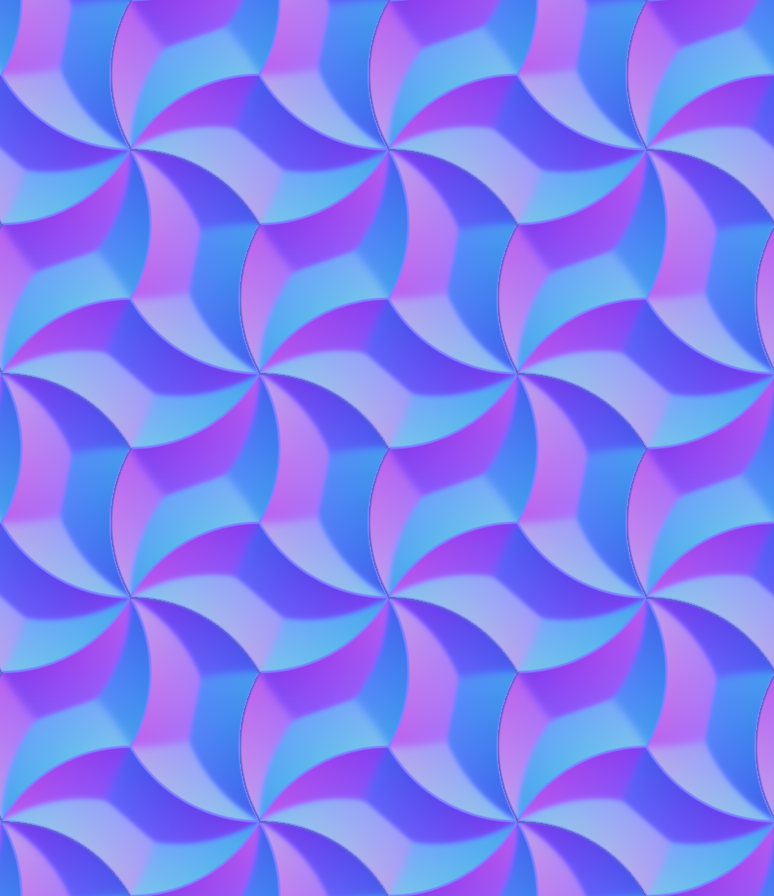
This texture map is drawn by a WebGL 1 fragment shader. Its source:

```glsl
precision highp float;
// Tangent-space normal map of a pinwheel tiling: curved rhombs with beveled faces, six around each hub.

uniform vec2 u_resolution;

const float ROOT3 = 1.7320508;

mat2 rotation(float angle) {
  float c = cos(angle), s = sin(angle);
  return mat2(c, s, -s, c);
}

// Offset from the nearest point of a triangular lattice with spacing ROOT3.
vec2 latticeOffset(vec2 p) {
  vec2 cell = vec2(ROOT3, 3.0);
  vec2 a = mod(p + 0.5 * cell, cell) - 0.5 * cell;
  vec2 b = mod(p, cell) - 0.5 * cell;
  return dot(a, a) < dot(b, b) ? a : b;
}

// Unit-radius arc: xy is the inward direction, z the inward distance.
// side is 1 when the tile lies outside the circle and -1 when inside.
vec3 arcEdge(vec2 p, vec2 center, float side) {
  vec2 v = p - center;
  float len = max(length(v), 1e-4);
  return side * vec3(v / len, len - 1.0);
}

// Nearer edges dominate, which softens the creases between bevels.
vec3 creaseWeight(vec3 edge) {
  return vec3(edge.xy, 1.0) * exp(-60.0 * edge.z);
}

void main() {
  // Three hubs across and four staggered rows; the arc radius is one unit.
  vec2 p = gl_FragCoord.xy / u_resolution * vec2(3.0 * ROOT3, 6.0);
  p -= vec2(0.5 * ROOT3 + 0.01, 5.0);

  vec2 slope = vec2(0.0);
  float groove = 0.0;

  // Each point lies in one tile of the three orientations.
  for (int i = 0; i < 3; i++) {
    mat2 turn = rotation(radians(60.0) * float(i));
    vec2 q = latticeOffset(p * turn - vec2(0.5 * ROOT3, 0.0));

    // Two concave and two convex sides.
    vec3 concaveA = arcEdge(q, vec2(-0.5 * ROOT3, -1.0), 1.0);
    vec3 concaveB = arcEdge(q, vec2(0.5 * ROOT3, 1.0), 1.0);
    vec3 convexA = arcEdge(q, vec2(0.0, -0.5), -1.0);
    vec3 convexB = arcEdge(q, vec2(0.0, 0.5), -1.0);
    float depth = min(min(concaveA.z, concaveB.z), min(convexA.z, convexB.z));

    if (depth > 0.0) {
      vec3 blend = creaseWeight(concaveA) + creaseWeight(concaveB)
                 + creaseWeight(convexA) + creaseWeight(convexB);
      // Bevels are steeper at the rim and flatten toward the middle.
      float steepness = mix(0.52, 0.32, clamp(depth / 0.33, 0.0, 1.0));
      slope = turn * (blend.xy / blend.z) * steepness * smoothstep(0.0, 0.015, depth);

      // Thin dark groove along two of the six arcs of each hub.
      float grooveDistance = i == 1 ? convexA.z : (i == 2 ? convexB.z : 1.0);
      groove = 1.0 - smoothstep(0.004, 0.018, grooveDistance);
    }
  }

  // Encode the unit normal as a colour.
  vec3 normal = vec3(slope, sqrt(1.0 - dot(slope, slope)));
  vec3 color = 0.5 + 0.5 * normal;
  color = mix(color, vec3(0.32, 0.36, 0.74), 0.7 * groove);
  gl_FragColor = vec4(color, 1.0);
}
```
